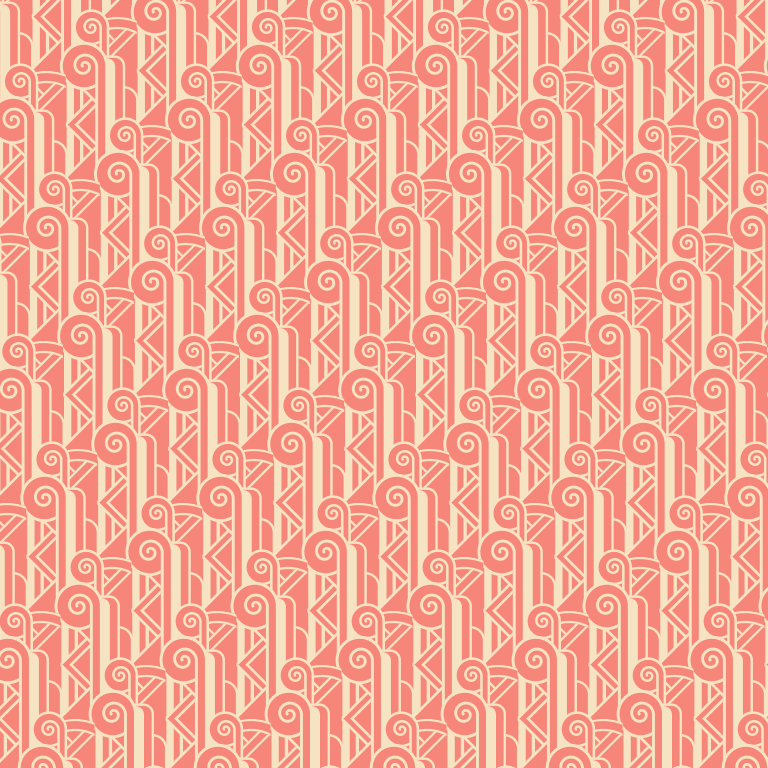
This pattern is drawn by a Shadertoy shader. Its source:

```glsl
const float TAU = 6.2831853;
const float UNITS = 1152.0;                // design units across the canvas
const vec2 FIRST = vec2(126.0, 1053.0);    // centre of the reference scroll
const float COLUMN_STEP = 264.0;
const float ROW_STEP = 81.0;
const float ROW_SHIFT = 106.4;
const vec3 CORAL = vec3(0.965, 0.525, 0.475);
const vec3 CREAM = vec3(0.96, 0.89, 0.76);

float fill(float d, float px) {
    return clamp(0.5 - d / px, 0.0, 1.0);
}

float stroke(float d, float width, float px) {
    return fill(abs(d) - 0.5 * width, px);
}

float slab(float x, float left, float right) {
    return max(left - x, x - right);
}

// Endless quadrant with a rounded upper right corner
float towerDistance(vec2 p, float right, float top, float radius) {
    vec2 q = p - vec2(right, top) + radius;
    return min(max(q.x, q.y), 0.0) + length(max(q, 0.0)) - radius;
}

// Curl winding inwards from the right for one and a half turns
float curlDistance(vec2 p, float radius) {
    float angle = mod(atan(p.y, p.x), TAU);
    float slope = radius * 0.092;
    float d = length(p + vec2(radius - slope * 1.5 * TAU, 0.0));
    for (int turn = 0; turn < 2; turn++) {
        float theta = angle + TAU * float(turn);
        if (theta < 1.5 * TAU) d = min(d, abs(length(p) - radius + slope * theta));
    }
    return d;
}

vec3 paintScroll(vec3 color, vec2 p, float radius, float width, float px) {
    float inner = 0.56 * radius;
    float stem = max(slab(p.x, inner, radius), p.y);
    float body = min(length(p) - radius, stem);
    float stemEdge = length(vec2(p.x - inner, max(p.y, 0.0)));
    float lines = min(min(abs(body), stemEdge), curlDistance(p, inner));
    color = mix(color, CORAL, fill(body, px));
    return mix(color, CREAM, stroke(lines, width, px));
}

// Striped panel with a pointed double chevron
vec3 paintPanel(vec3 color, vec2 p, float px) {
    float area = max(slab(p.x, -28.0, 20.0), p.y);
    float q = abs(p.y + 88.0);
    float chevron = (p.x + 27.0 - q) * 0.7071;
    float cut = (p.x + q - 52.0) * 0.7071;
    float bars = min(slab(p.x, -26.0, -15.0), slab(p.x, -6.0, -1.0));
    vec3 panel = mix(CORAL, CREAM, fill(bars, px));
    panel = mix(panel, CORAL, fill(-chevron, px));
    panel = mix(panel, CREAM, stroke(chevron, 4.0, px));
    panel = mix(panel, CREAM, stroke(chevron - 11.0, 4.0, px));
    panel = mix(panel, CORAL, fill(-cut, px));
    panel = mix(panel, CREAM, stroke(cut, 4.0, px));
    return mix(color, panel, fill(area, px));
}

// Arched column with diagonal bracing
vec3 paintFan(vec3 color, vec2 p, float px) {
    float arch = length(p - vec2(50.0, -5.0)) - 77.0;
    arch = p.y < -5.0 ? -77.0 : arch;
    float rising = (p.x - p.y - 8.0) * 0.7071;
    float falling = (p.x + p.y - 84.0) * 0.7071;
    float braces = min(abs(rising), abs(rising - 13.0));
    braces = min(braces, max(abs(falling), rising));
    braces = max(braces, arch + 15.0);
    float lines = min(min(abs(arch), abs(arch + 15.0)), braces);
    vec3 fan = mix(CORAL, CREAM, stroke(lines, 3.4, px));
    return mix(color, fan, fill(max(arch - 1.7, slab(p.x, 34.0, 79.0)), px));
}

vec3 paintTower(vec3 color, vec3 body, vec2 p, float right, float top, float radius, float px) {
    float d = towerDistance(p, right, top, radius);
    float visible = fill(26.0 - p.x, px);
    color = mix(color, body, fill(d, px) * visible);
    return mix(color, CREAM, stroke(d, 3.6, px) * visible);
}

vec3 paintMotif(vec3 color, vec2 p, float px) {
    color = paintPanel(color, p, px);
    color = paintFan(color, p, px);
    color = paintScroll(color, p - vec2(11.0, 58.0), 25.0, 3.8, px);
    // Stepped towers, lowest and widest first
    color = paintTower(color, CORAL, p, 80.0, -32.0, 20.0, px);
    color = paintTower(color, CORAL, p, 60.0, 14.0, 14.0, px);
    color = paintTower(color, CREAM, p, 45.0, 10.0, 11.0, px);
    return paintScroll(color, p, 34.0, 4.4, px);
}

void mainImage(out vec4 fragColor, in vec2 fragCoord) {
    float px = UNITS / iResolution.y;
    vec2 p = fragCoord * px - FIRST;
    float nearRow = floor(p.y / ROW_STEP);
    vec3 color = CORAL;
    // Lower rows overlap the rows above them
    for (int i = 3; i >= -1; i--) {
        float row = nearRow + float(i);
        vec2 local = p - row * vec2(ROW_SHIFT, ROW_STEP);
        local.x = mod(local.x + 90.0, COLUMN_STEP) - 90.0;
        color = paintMotif(color, local, px);
    }
    fragColor = vec4(color, 1.0);
}
```
